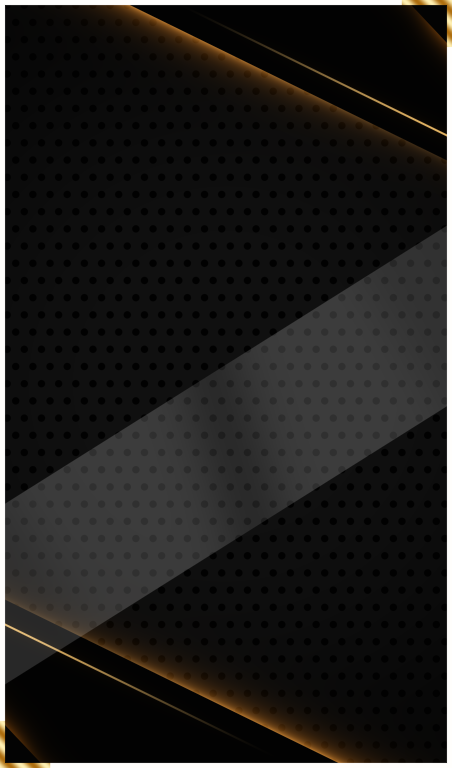
This background is drawn by a Shadertoy shader. Its source:

```glsl
// Dark perforated panel with a pale frame, a translucent diagonal ribbon and
// gold-lit wedges. Wedges and corner brackets are drawn once and reused under
// a half turn; every shape is a signed distance in units of canvas height.

const vec2 CANVAS = vec2(0.5898, 1.0);
const float FRAME = 0.0066;
const vec3 AMBER = vec3(0.42, 0.22, 0.025);
const vec3 GOLD = vec3(0.83, 0.67, 0.38);
const vec3 PAPER = vec3(1.0, 0.995, 0.99);

// Antialiased coverage of the region where distance d is negative.
float fill(float d, float aa) {
    return 1.0 - smoothstep(-aa, aa, d);
}

// Coordinates along and across a line: x follows dir, y is positive to its left.
vec2 lineSpace(vec2 p, vec2 start, vec2 dir) {
    vec2 q = p - start;
    vec2 t = normalize(dir);
    return vec2(dot(q, t), dot(q, vec2(-t.y, t.x)));
}

// Staggered round holes; rows are one pitch apart.
float holes(vec2 p, float pitch, float radius, float aa) {
    vec2 g = (p - vec2(0.1997, 0.6572)) / pitch;
    float row = floor(g.y + 0.5);
    g.x += 0.5 * mod(row, 2.0);
    vec2 cell = fract(g + 0.5) - 0.5;
    return fill(length(cell) * pitch - radius, aa);
}

// Black wedge with an amber glow below its edge and a thin gold line inside.
vec3 addWedge(vec3 col, vec2 p, float aa) {
    vec2 edge = lineSpace(p, vec2(0.1693, 0.9935), vec2(0.317, -0.155));
    float below = max(-edge.y, 0.0);
    float strength = mix(1.0, 0.28, smoothstep(0.08, 0.46, edge.x));
    float core = 0.55 * exp(-below / 0.0045) * strength;
    col += AMBER * strength * exp(-below / 0.017) + GOLD * core * 0.6;

    vec2 wire = lineSpace(p, vec2(0.582, 0.8242), vec2(0.317, -0.155));
    float rise = smoothstep(-0.40, 0.0, wire.x);
    float inside = fill(-edge.y, aa);
    vec3 wedge = vec3(0.008) + AMBER * 0.12 * rise * exp(-abs(wire.y) / 0.006);
    wedge += GOLD * rise * fill(abs(wire.y) - 0.0013, aa);
    return mix(col, wedge, inside);
}

// Small black corner cut, lit in amber along its diagonal.
vec3 addCornerCut(vec3 col, vec2 p, float aa) {
    vec2 edge = lineSpace(p, vec2(0.5365, 0.9935), vec2(0.035, -0.037));
    float glow = exp(-max(-edge.y, 0.0) / 0.010);
    glow *= mix(0.35, 0.8, smoothstep(0.0, 0.06, edge.x));
    return mix(col + AMBER * glow, vec3(0.01), fill(-edge.y, aa));
}

// Translucent ribbon whose sheen dips along a soft crease.
vec3 addRibbon(vec3 col, vec2 p, float aa) {
    vec2 ribbon = lineSpace(p, vec2(0.2943, 0.4072), vec2(1.0, 0.628));
    float crease = p.x - 0.305 + 0.30 * (p.y - 0.41);
    float sheen = 0.185 - 0.075 * exp(-pow(crease / 0.055, 2.0));
    sheen -= 0.035 * smoothstep(0.22, 0.32, abs(ribbon.x));
    float mask = fill(abs(ribbon.y) - 0.0996, aa);
    return mix(col, vec3(1.0), sheen * mask);
}

// Brushed gold bands on the frame near the upper right corner.
vec3 addBracket(vec3 col, vec2 p, float aa) {
    vec2 q = CANVAS - p;
    float shine = 0.5 + 0.5 * cos((q.x + q.y) * 200.0);
    vec3 metal = mix(vec3(0.68, 0.43, 0.06), vec3(1.0, 0.94, 0.70), shine);
    float mask = fill(max(q.x - 0.0655, q.y - 0.0612), aa);
    return mix(col, metal, mask);
}

void mainImage(out vec4 fragColor, in vec2 fragCoord) {
    vec2 p = fragCoord / iResolution.xy * CANVAS;
    float aa = 0.7 / iResolution.y;
    vec2 center = 0.5 * CANVAS;
    vec2 turned = CANVAS - p;
    vec2 wedgeTurned = turned + vec2(0.0, 0.0104);

    // Perforated panel, slightly brighter in the middle.
    float vignette = smoothstep(0.15, 0.60, length(p - center));
    vec3 col = vec3(mix(0.062, 0.026, vignette));
    col *= 1.0 - 0.92 * holes(p, 0.0224, 0.0048, aa);

    // Gold-lit corners, then the ribbon laid over them.
    col = addWedge(col, p, aa);
    col = addWedge(col, wedgeTurned, aa);
    col = addCornerCut(col, p, aa);
    col = addCornerCut(col, turned, aa);
    col = addRibbon(col, p, aa);

    // Pale frame with two metallic brackets.
    vec3 rim = addBracket(PAPER, p, aa);
    rim = addBracket(rim, turned, aa);
    vec2 inset = abs(p - center) - center + FRAME;
    col = mix(rim, col, fill(max(inset.x, inset.y), aa));

    fragColor = vec4(clamp(col, 0.0, 1.0), 1.0);
}
```
